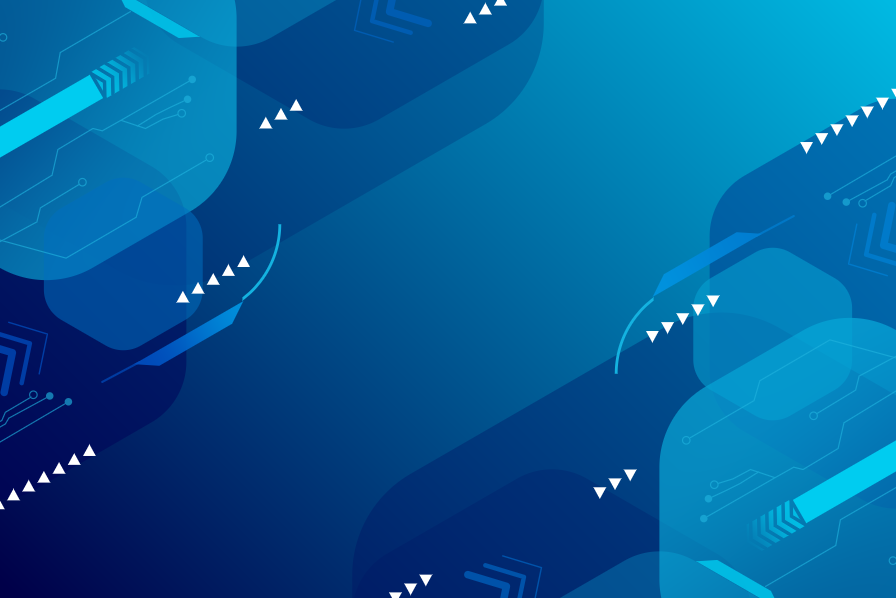
A Shadertoy shader for this background:

```glsl
// Draws a blue tech backdrop: a diagonal gradient with mirrored corner clusters of hexagons, circuits and arrows.

const vec2 GRID = vec2(768.0, 512.0);      // design grid, scaled to canvas height
const vec2 RISE = vec2(0.866, -0.5);       // 30 degree upward direction
const vec2 FALL = vec2(0.866, 0.5);        // 30 degree downward direction
const vec3 NAVY = vec3(0.0, 0.06, 0.38);
const vec3 CYAN = vec3(0.04, 0.75, 0.92);
const vec3 BRIGHT = vec3(0.0, 0.80, 0.94);

// Blend a tint over a base where the distance d is negative
vec3 over(vec3 base, vec3 tint, float d, float alpha, float px) {
    return mix(base, tint, alpha * clamp(0.5 - d / px, 0.0, 1.0));
}

// Rounded hexagon with vertical sides
float hexagon(vec2 p, float apothem, float corner) {
    const vec3 k = vec3(-0.866025, 0.5, 0.57735);
    float r = apothem - corner;
    p = abs(p.yx);
    p -= 2.0 * min(dot(k.xy, p), 0.0) * k.xy;
    p -= vec2(clamp(p.x, -k.z * r, k.z * r), r);
    return length(p) * sign(p.y) - corner;
}

float segment(vec2 p, vec2 a, vec2 b) {
    vec2 ab = b - a;
    return length(p - a - ab * clamp(dot(p - a, ab) / dot(ab, ab), 0.0, 1.0));
}

float trace(vec2 p, vec2 a, vec2 b, vec2 c, vec2 d) {
    return min(segment(p, a, b), min(segment(p, b, c), segment(p, c, d)));
}

float ring(vec2 p, float r) { return abs(length(p) - r); }

// Coordinates along and across a direction
vec2 along(vec2 p, vec2 dir) { return vec2(dot(p, dir), dot(p, vec2(-dir.y, dir.x))); }

float trapezoid(vec2 p, float halfLength, float halfWidth) {
    return max(abs(p.y) - halfWidth, (abs(p.x) - halfLength + 1.5 * p.y) * 0.555);
}

// Row of triangles climbing to the right
float arrows(vec2 p, float count) {
    float i = clamp(round(p.x / 13.0), 0.0, count - 1.0);
    p -= i * vec2(13.0, -7.6);
    return max(p.y - 5.0, 0.877 * abs(p.x) - 0.482 * (p.y + 5.0));
}

// Nested angle brackets, thicker towards the inside
float brackets(vec2 p) {
    float d = 1e3;
    for (int i = 0; i < 3; i++) {
        vec2 q = p - float(i) * vec2(-15.0, 8.0);
        float arm = min(segment(q, vec2(0), vec2(-33, -10)), segment(q, vec2(0), vec2(-7, 34)));
        d = min(d, arm - 0.6 - 1.3 * float(i));
    }
    return d;
}

// Circuit lines with ring and dot terminals
float circuit(vec2 p) {
    float d = trace(p, vec2(-9, 203), vec2(57, 221), vec2(117, 186), vec2(122, 169));
    d = min(d, segment(p, vec2(122, 169), vec2(177, 137)));
    d = min(d, trace(p, vec2(-9, 212), vec2(32, 190), vec2(35, 178), vec2(68, 158)));
    d = min(d, trace(p, vec2(-9, 183), vec2(45, 150), vec2(50, 128), vec2(80, 110)));
    d = min(d, trace(p, vec2(80, 110), vec2(88, 112), vec2(104, 103), vec2(165, 68)));
    d = min(d, trace(p, vec2(104, 103), vec2(125, 110), vec2(140, 102), vec2(153, 98)));
    d = min(d, trace(p, vec2(118, 108), vec2(134, 98), vec2(146, 92), vec2(161, 85)));
    d = min(d, trace(p, vec2(-9, 100), vec2(48, 67), vec2(52, 45), vec2(112, 10)));
    d = min(d, segment(p, vec2(-9, 384), vec2(59, 344)));
    d = min(d, trace(p, vec2(-9, 371), vec2(5, 363), vec2(8, 358), vec2(43, 339)));
    d = min(d, trace(p, vec2(-9, 366), vec2(2, 360), vec2(5, 353), vec2(27, 340)));
    d = min(d, min(ring(p - vec2(180, 135), 3.2), ring(p - vec2(71, 156), 3.2)));
    d = min(d, min(ring(p - vec2(156, 97), 3.2), ring(p - vec2(29, 338), 3.2)));
    d = min(d, ring(p - vec2(3, 32), 3.2));
    float dots = min(length(p - vec2(165, 68)), length(p - vec2(161, 85)));
    dots = min(dots, min(length(p - vec2(59, 344)), length(p - vec2(43, 339))));
    return min(d - 0.5, dots - 3.2);
}

// One corner cluster; light is 0 for the dim side and 1 for the bright side
vec3 cluster(vec3 col, vec2 p, float light, float px) {
    // Dark and translucent hexagon panels
    col = over(col, NAVY, hexagon(p - vec2(150, -105), 316.0, 100.0), mix(0.22, 0.36, light), px);
    col = over(col, NAVY, hexagon(p - vec2(295, -78), 171.0, 60.0), 0.24, px);
    col = over(col, mix(vec3(0.0, 0.0, 0.34), vec3(0.0, 0.22, 0.56), light),
               hexagon(p - vec2(0, 252), 160.0, 60.0), 0.5, px);
    col = over(col, CYAN, hexagon(p - vec2(203, -124), 150.0, 60.0), 0.25, px);
    float sheen = mix(0.24, 0.56, smoothstep(0.0, 300.0, p.x + p.y));
    col = over(col, CYAN, hexagon(p - vec2(40, 64), 163.0, 80.0), sheen, px);
    col = over(col, mix(vec3(0.0, 0.43, 0.75), vec3(0.02, 0.64, 0.83), light),
               hexagon(p - vec2(106, 226), 68.0, 30.0), 0.55, px);

    // Circuits and brackets
    col = over(col, vec3(0.12, 0.70, 0.87), circuit(p), 0.65, px);
    vec3 accent = mix(vec3(0.0, 0.30, 0.74), vec3(0.0, 0.50, 0.83), light);
    col = over(col, accent, brackets(p - vec2(41, 286)), 0.75, px);
    col = over(col, vec3(0.0, 0.38, 0.74), brackets(vec2(304, 26) - p), 0.75, px);

    // Bright bar dissolving into chevrons
    vec2 bar = along(p - vec2(83, 74), RISE);
    col = over(col, BRIGHT, max(bar.x, abs(bar.y) - 11.5), 1.0, px);
    float sweep = bar.x + 0.55 * abs(bar.y);
    float stripe = abs(mod(sweep, 8.0) - 4.0) - 2.3;
    float chevrons = max(max(stripe, abs(bar.y) - 13.0), max(3.0 - bar.x, sweep - 52.0));
    col = over(col, BRIGHT, chevrons, 0.8 * (1.0 - smoothstep(5.0, 56.0, bar.x)), px);

    // Slanted ribbons, streak and arc
    vec2 ribbon = along(p - vec2(165, 290), RISE);
    vec3 ribbonTint = mix(accent, vec3(0.0, 0.58, 0.88), smoothstep(-50.0, 60.0, ribbon.x));
    col = over(col, ribbonTint, trapezoid(ribbon, 45.0, 6.0), 0.95, px);
    col = over(col, accent, segment(p, vec2(88, 327), vec2(120, 310)) - 0.9, 0.7, px);
    col = over(col, BRIGHT, trapezoid(along(p - vec2(133, 15), FALL), 34.0, 5.0), 0.8, px);
    float arc = max(ring(p - vec2(160, 192), 80.0) - 1.2, max(192.0 - p.y, 208.0 - p.x));
    col = over(col, vec3(0.08, 0.70, 0.88), arc, 1.0, px);

    // White arrow rows
    float marks = min(arrows(p - vec2(157, 254), 5.0), arrows(p - vec2(228, 105), 3.0));
    marks = min(marks, min(arrows(p - vec2(403, 15), 3.0), arrows(p - vec2(-1, 431), 7.0)));
    return over(col, vec3(1.0), marks, 1.0, px);
}

void mainImage(out vec4 fragColor, in vec2 fragCoord) {
    float px = GRID.y / iResolution.y;
    vec2 centered = (fragCoord - 0.5 * iResolution.xy) * px;
    float diagonal = 0.5 + (centered.x + centered.y) / (GRID.x + GRID.y);
    vec3 col = mix(vec3(0.0, -0.01, 0.28), vec3(0.0, 0.73, 0.89), diagonal);
    vec2 offset = vec2(centered.x, -centered.y);
    col = cluster(col, 0.5 * GRID + offset, 0.0, px);
    col = cluster(col, 0.5 * GRID - offset, 1.0, px);
    fragColor = vec4(clamp(col, 0.0, 1.0), 1.0);
}
```
